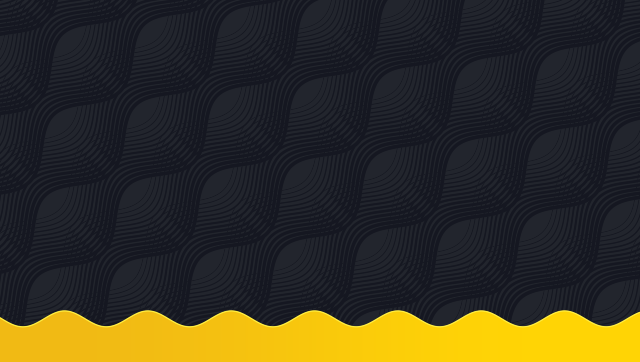
A Shadertoy shader for this background:

```glsl
const float TAU = 6.2831853;

// Coverage of a shape from its signed distance, negative inside
float coverage(float dist, float pixel) {
    return smoothstep(0.6 * pixel, -0.6 * pixel, dist);
}

// Stacks of parallel diagonal waves whose strokes thicken downward
float waveStacks(vec2 p, float pixel) {
    float across = p.x - p.y - 18.23;
    float along = p.x + p.y - 75.91;
    float row = floor(across / 11.29);
    float ink = 0.0;
    for (int i = 0; i < 3; i++) {
        float k = row + float(i);
        float phase = TAU * (along - 14.31 * k) / 28.24;
        float offset = across - 11.29 * k + 3.39 * cos(phase);
        float slope = 3.39 * TAU / 28.24 * sin(phase);
        float steepness = sqrt(2.0 * (1.0 + slope * slope));

        // Nearest stroke of this stack
        float stroke = clamp(round(-offset / 1.133), 0.0, 12.0);
        float dist = abs(offset + stroke * 1.133) / steepness;
        float halfWidth = mix(0.29, 0.045, stroke / 12.0);
        ink = max(ink, coverage(dist - halfWidth, pixel));
    }
    return ink;
}

void mainImage(out vec4 fragColor, in vec2 fragCoord) {
    // The canvas is 100 units wide
    float pixel = 100.0 / iResolution.x;
    vec2 p = fragCoord * pixel;

    // Dark patterned ground
    vec3 slate = vec3(0.133, 0.145, 0.175);
    vec3 ink = vec3(0.083, 0.092, 0.130);
    vec3 color = mix(slate, ink, waveStacks(p, pixel));

    // Scalloped yellow band with a bright rim
    float phase = TAU * (p.x - 10.09) / 13.02;
    float slope = 1.24 * TAU / 13.02 * sin(phase);
    float edge = (p.y - 6.84 - 1.24 * cos(phase)) / sqrt(1.0 + slope * slope);
    vec3 amber = vec3(0.945, 0.730, 0.080);
    vec3 yellow = vec3(1.0, 0.830, 0.020);
    vec3 band = mix(amber, yellow, smoothstep(10.0, 85.0, p.x));
    vec3 rim = vec3(1.0, 0.930, 0.250);
    band = mix(rim, band, coverage(edge + 0.20, pixel));
    color = mix(color, band, coverage(edge, pixel));

    fragColor = vec4(color, 1.0);
}
```
